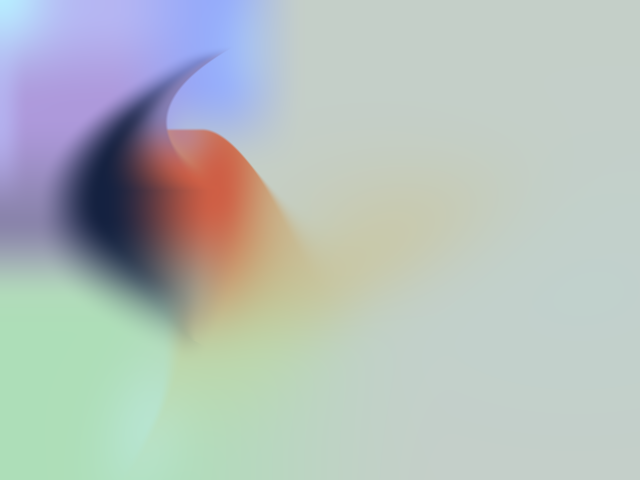
Write a WebGL 2 fragment shader that draws this background.

```glsl
#version 300 es
precision highp float;
uniform vec2 u_resolution;
out vec4 outColor;

const vec3 MIST = vec3(0.77, 0.81, 0.785);
const vec3 GREEN = vec3(0.68, 0.87, 0.72);
const vec3 MINT = vec3(0.72, 0.90, 0.83);
const vec3 LIME = vec3(0.74, 0.85, 0.67);
const vec3 SLATE = vec3(0.53, 0.51, 0.66);
const vec3 LILAC = vec3(0.68, 0.60, 0.86);
const vec3 PERIWINKLE = vec3(0.71, 0.71, 0.95);
const vec3 BLUE = vec3(0.58, 0.66, 0.98);
const vec3 CYAN = vec3(0.72, 0.93, 1.0);
const vec3 RED = vec3(0.81, 0.37, 0.27);
const vec3 PINK = vec3(0.73, 0.50, 0.58);
const vec3 TAN = vec3(0.79, 0.69, 0.49);
const vec3 SAND = vec3(0.80, 0.77, 0.60);
const vec3 NAVY = vec3(0.08, 0.13, 0.25);
const vec3 TEAL = vec3(0.36, 0.44, 0.47);
const vec3 ASH = vec3(0.62, 0.62, 0.56);

// Elliptical Gaussian, turned by an angle
float glow(vec2 p, vec2 center, vec2 radius, float angle) {
    vec2 d = p - center;
    float c = cos(angle), s = sin(angle);
    d = vec2(c * d.x + s * d.y, c * d.y - s * d.x) / radius;
    return exp(-dot(d, d));
}

// Soft step centred on an edge
float softStep(float edge, float width, float v) {
    return smoothstep(edge - width, edge + width, v);
}

// Outer and inner sides of the crescent, as x for a given y
float crescentLeft(float y) {
    return 0.13 + 3.2 * (y - 0.58) * (y - 0.58);
}

float crescentRight(float y) {
    float hook = 0.347 + 5.6 * (y - 0.745) * (y - 0.745);
    float tail = 0.46 - 0.48 * (y - 0.62) * (y - 0.62);
    return y > 0.745 ? hook : min(hook, tail);
}

float crescentSoftness(float y) {
    float upper = mix(0.055, 0.004, smoothstep(0.55, 0.71, y));
    return mix(0.014, upper, smoothstep(0.12, 0.45, y));
}

vec3 groundColor(vec2 p) {
    vec3 color = MIST + vec3(-0.012, 0.008, 0.015) * glow(p, vec2(1.2, 0.4), vec2(0.5, 0.3), 0.0);
    float green = (1.0 - smoothstep(0.2, 0.95, p.x)) * (1.0 - softStep(0.46, 0.16, p.y));
    color = mix(color, GREEN, green);
    return mix(color, MINT, 0.85 * glow(p, vec2(0.31, 0.12), vec2(0.09, 0.16), -0.3));
}

vec3 addSky(vec3 color, vec2 p) {
    vec3 sky = mix(SLATE, LILAC, smoothstep(0.5, 0.77, p.y));
    sky = mix(sky, PERIWINKLE, smoothstep(0.78, 0.98, p.y));
    sky = mix(sky, PERIWINKLE, 0.8 * (1.0 - smoothstep(0.0, 0.06, p.x)) * smoothstep(0.55, 0.75, p.y));
    sky = mix(sky, BLUE, smoothstep(0.22, 0.46, p.x));
    sky = mix(sky, CYAN, glow(p, vec2(0.0, 1.02), vec2(0.1, 0.12), 0.0));
    sky = mix(sky, CYAN, 0.3 * glow(p, vec2(0.53, 0.9), vec2(0.08, 0.12), 0.0));
    float beyond = smoothstep(0.3, 0.4, p.x);
    float bottom = mix(softStep(0.46, 0.09, p.y), softStep(0.735, 0.1, p.y), beyond);
    return mix(color, sky, bottom * (1.0 - smoothstep(0.46, 0.64, p.x)));
}

vec3 addSand(vec3 color, vec2 p) {
    color = mix(color, SAND, 0.32 * glow(p, vec2(0.8, 0.56), vec2(0.25, 0.14), 0.1));
    return mix(color, SAND, 0.6 * glow(p, vec2(0.69, 0.42), vec2(0.28, 0.1), 0.5));
}

vec3 addFlame(vec3 color, vec2 p) {
    vec3 flame = mix(LIME, TAN, smoothstep(0.22, 0.52, p.y));
    flame = mix(flame, RED, glow(p, vec2(0.45, 0.62), vec2(0.095, 0.2), -0.1));
    flame = mix(flame, PINK, 0.85 * glow(p, vec2(0.375, 0.725), vec2(0.06, 0.05), -0.5));
    // Sharp shoulder that dissolves toward the right
    float shoulder = 0.73 - 0.29 * smoothstep(0.42, 0.73, p.x);
    float soft = mix(0.004, 0.12, smoothstep(0.52, 0.75, p.x));
    float mask = 1.0 - softStep(shoulder, soft, p.y);
    float edge = crescentRight(p.y), width = crescentSoftness(p.y);
    mask *= smoothstep(edge - 2.0 * width, edge - 0.5 * width, p.x);
    mask *= smoothstep(0.0, 0.36, p.y + 0.3 * (0.45 - p.x));
    return mix(color, flame, mask * (1.0 - smoothstep(0.48, 0.8, p.x)));
}

vec3 addCrescent(vec3 color, vec2 p) {
    float left = crescentLeft(p.y), right = crescentRight(p.y);
    float across = clamp((p.x - left) / max(right - left, 0.01), 0.0, 1.0);
    vec3 inner = mix(ASH, RED, smoothstep(0.36, 0.58, p.y));
    inner = mix(inner, vec3(0.52, 0.49, 0.70), smoothstep(0.62, 0.77, p.y));
    vec3 core = mix(TEAL, NAVY, smoothstep(0.3, 0.55, p.y));
    core = mix(core, vec3(0.40, 0.43, 0.70), smoothstep(0.74, 0.89, p.y));
    vec3 shade = mix(core, inner, smoothstep(0.26, 0.98, across));
    float soft = mix(0.13, 0.065, smoothstep(0.35, 0.58, p.y));
    float mask = softStep(left + 0.01, soft, p.x);
    mask *= 1.0 - softStep(right, crescentSoftness(p.y), p.x);
    mask *= smoothstep(0.16, 0.43, p.y) * (1.0 - smoothstep(0.87, 0.905, p.y));
    return mix(color, shade, mask);
}

void main() {
    vec2 p = gl_FragCoord.xy / u_resolution.y;
    vec3 color = addSky(groundColor(p), p);
    color = addSand(color, p);
    color = addFlame(color, p);
    color = addCrescent(color, p);
    outColor = vec4(color, 1.0);
}
```
